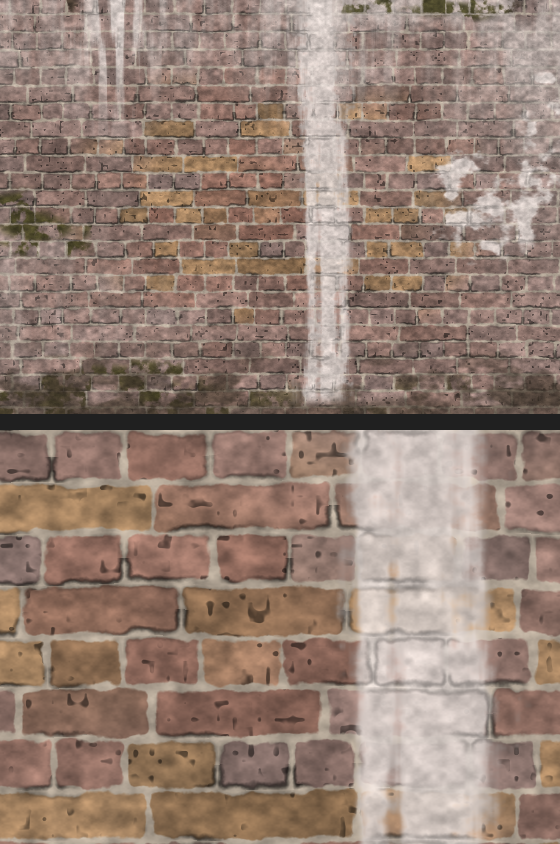
Top: the whole. Bottom: its middle third, enlarged.
Write a Shadertoy shader that draws this texture.

```glsl
// Weathered brick wall in English bond: courses of long bricks alternate with
// courses of short ends. Rounded boxes with noisy edges form the bricks; lime
// runs, salt crusts, moss and damp are layered on top with noise masks.

#define BRICK_LENGTH 0.1307
#define JOINT_X 0.5866
#define JOINT_HALF 0.0027
#define EDGE_WEAR 0.0075
#define LIME_X 0.785
#define PLUM vec3(0.54, 0.46, 0.44)
#define RED vec3(0.53, 0.39, 0.34)
#define OCHRE vec3(0.62, 0.49, 0.34)
#define MORTAR vec3(0.68, 0.63, 0.57)
#define LIME vec3(0.87, 0.83, 0.81)
#define MOSS vec3(0.25, 0.24, 0.12)
#define SOOT vec3(0.25, 0.21, 0.17)

float hash(vec2 p) {
    vec3 q = fract(p.xyx * vec3(0.1031, 0.1030, 0.0973));
    q += dot(q, q.yzx + 33.33);
    return fract((q.x + q.y) * q.z);
}

float valueNoise(vec2 p) {
    vec2 i = floor(p), f = fract(p);
    f = f * f * (3.0 - 2.0 * f);
    return mix(mix(hash(i), hash(i + vec2(1, 0)), f.x),
               mix(hash(i + vec2(0, 1)), hash(i + vec2(1, 1)), f.x), f.y);
}

float fbm(vec2 p) {
    float sum = 0.0, amp = 0.533;
    for (int i = 0; i < 4; i++) {
        sum += amp * valueNoise(p);
        p = p * 2.03 + 17.3;
        amp *= 0.5;
    }
    return sum;
}

// Soft elliptical region of influence
float blob(vec2 p, vec2 centre, vec2 radius) {
    vec2 q = (p - centre) / radius;
    return exp(-dot(q, q));
}

// Signed distance to the nearest brick; also returns its cell id
float brickDistance(vec2 p, out vec2 id, out vec2 local) {
    p += 0.007 * (vec2(fbm(p * 14.0), fbm(p * 14.0 + 40.0)) - 0.5);
    float course = 0.228 + p.y * (22.93 + 1.26 * p.y);
    float row = floor(course);
    float isHeader = 1.0 - mod(row, 2.0);
    vec2 size = vec2(BRICK_LENGTH * (1.0 - 0.5 * isHeader), 1.0 / (22.93 + 2.52 * p.y));
    float along = (p.x - JOINT_X) / size.x + 0.5 * isHeader;
    along += 0.4 * (valueNoise(vec2(along * 0.7 + 50.0, row * 7.0)) - 0.5);
    id = vec2(floor(along) + 50.0, row);
    local = (fract(vec2(along, course)) - 0.5) * size;
    float corner = 0.004;
    vec2 q = abs(local) - 0.5 * size + JOINT_HALF + corner;
    float d = length(max(q, 0.0)) + min(max(q.x, q.y), 0.0) - corner;
    return d + EDGE_WEAR * (fbm(p * 75.0) - 0.5);
}

void mainImage(out vec4 fragColor, in vec2 fragCoord) {
    // Height units, y running down from the top edge
    vec2 p = vec2(fragCoord.x, iResolution.y - fragCoord.y) / iResolution.y;
    float aa = max(1.0 / iResolution.y, 0.0012);

    vec2 id, local;
    float d = brickDistance(p, id, local);
    float onBrick = 1.0 - smoothstep(-aa, aa, d);
    float grain = fbm(p * vec2(65.0, 85.0));
    float cloud = fbm(p * vec2(7.0, 9.0) + 5.0);
    float drip = fbm(vec2(p.x * 48.0, p.y * 5.0));
    float speck = valueNoise(p * 150.0);

    // Brick tint varies by brick, warmest around the middle
    float warm = blob(p, vec2(0.5, 0.5), vec2(0.36, 0.34))
               + 0.75 * blob(p, vec2(1.0, 0.5), vec2(0.24, 0.32));
    vec3 brick = mix(PLUM, RED, clamp(hash(id) * 0.35 + warm * hash(id + 9.0), 0.0, 1.0));
    float ochre = smoothstep(0.55, 0.8, hash(id + 31.0) * (0.3 + 0.85 * warm));
    brick = mix(brick, OCHRE, ochre * 0.8) * (0.87 + 0.26 * hash(id + 57.0));
    brick *= 0.66 + 0.68 * grain;
    float pits = smoothstep(0.76, 0.9, speck) * smoothstep(0.4, 0.6, fbm(p * 35.0));
    brick *= 1.0 - 0.5 * pits;

    // Mortar, with broken shadow lines beneath the bricks
    vec3 col = mix(MORTAR * (0.74 + 0.5 * grain), brick, onBrick);
    float rim = 1.0 - smoothstep(0.0, 0.0025 + aa, abs(d));
    float broken = smoothstep(0.45, 0.65, fbm(p * vec2(18.0, 30.0) + 3.0));
    col *= 1.0 - rim * broken * (local.y > 0.0 ? 0.55 : 0.2);

    // Pale bloom at the top, upper right and lower left
    float haze = 0.85 * (1.0 - smoothstep(0.0, 0.3, p.y))
               + 0.5 * blob(p, vec2(1.3, 0.3), vec2(0.3, 0.32))
               + 0.4 * blob(p, vec2(0.1, 0.72), vec2(0.3, 0.2));
    haze *= smoothstep(0.2, 0.75, 0.55 * cloud + 0.45 * drip);
    col = mix(col, vec3(0.77, 0.73, 0.71) * (0.75 + 0.5 * grain), clamp(haze, 0.0, 0.75));

    // Lime runs: one full-height, shorter ones on the upper left
    float width = 0.036 + 0.026 * valueNoise(vec2(p.y * 7.0, 3.0));
    float sway = 0.016 * (valueNoise(vec2(p.y * 5.0, 8.0)) - 0.5);
    float reach = abs(p.x - LIME_X - sway) + 0.09 * (drip - 0.5) + 0.05 * (grain - 0.5);
    float lime = 1.0 - smoothstep(width - 0.026, width + 0.018, reach);
    lime *= 0.9 * (1.0 - smoothstep(0.95, 0.99, p.y));
    float runs = blob(p, vec2(0.28, 0.04), vec2(0.09, 0.22))
               + 0.6 * blob(p, vec2(0.78, 0.12), vec2(0.13, 0.15));
    lime = max(lime, runs * smoothstep(0.4, 0.66, drip));

    // Flaky salt crusts on the right
    float crustArea = blob(p, vec2(1.11, 0.42), vec2(0.07, 0.14))
                    + blob(p, vec2(1.31, 0.25), vec2(0.06, 0.11))
                    + blob(p, vec2(1.16, 0.56), vec2(0.12, 0.07))
                    + blob(p, vec2(1.28, 0.46), vec2(0.08, 0.09));
    float flakes = fbm(p * vec2(22.0, 32.0) + 70.0);
    lime = max(lime, 0.9 * smoothstep(0.58, 0.78, flakes + 0.3 * min(crustArea, 1.0) - 0.14)
                         * smoothstep(0.15, 0.6, crustArea));
    vec3 limeCol = LIME * (0.8 + 0.36 * grain) * (1.0 - 0.22 * rim * broken);
    col = mix(col, limeCol, clamp(lime, 0.0, 0.9));

    // Moss clings to whole bricks in a few damp regions
    float damp = smoothstep(0.78, 0.97, p.y);
    float mossArea = blob(p, vec2(0.08, 0.54), vec2(0.19, 0.09))
                   + 0.8 * blob(p, vec2(0.13, 0.01), vec2(0.09, 0.05))
                   + 0.9 * blob(p, vec2(1.06, 0.03), vec2(0.24, 0.055))
                   + damp * (0.35 + 0.5 * blob(p, vec2(0.2, 0.9), vec2(0.3, 0.2)));
    float mossy = smoothstep(0.0, 0.2, mossArea - 0.2 - 0.75 * hash(id + 83.0));
    mossy *= smoothstep(0.34, 0.52, fbm(p * 38.0 + 11.0)) * (0.25 + 0.75 * onBrick);
    vec3 mossCol = mix(SOOT, MOSS, smoothstep(0.3, 0.6, cloud)) * (0.6 + 0.9 * grain);
    col = mix(col, mossCol, mossy * 0.88 * (1.0 - 0.85 * lime));

    // Grime along the foot of the wall
    float grime = damp * smoothstep(0.42, 0.62, fbm(p * vec2(13.0, 24.0) + 2.0));
    grime = max(grime, smoothstep(0.955, 0.985, p.y + 0.04 * (cloud - 0.5)) * 0.75);
    col = mix(col, SOOT * (0.65 + 0.8 * grain), grime * 0.72 * (1.0 - 0.8 * lime));

    col *= 0.94 + 0.12 * speck;
    fragColor = vec4(clamp(col, 0.0, 1.0), 1.0);
}
```
